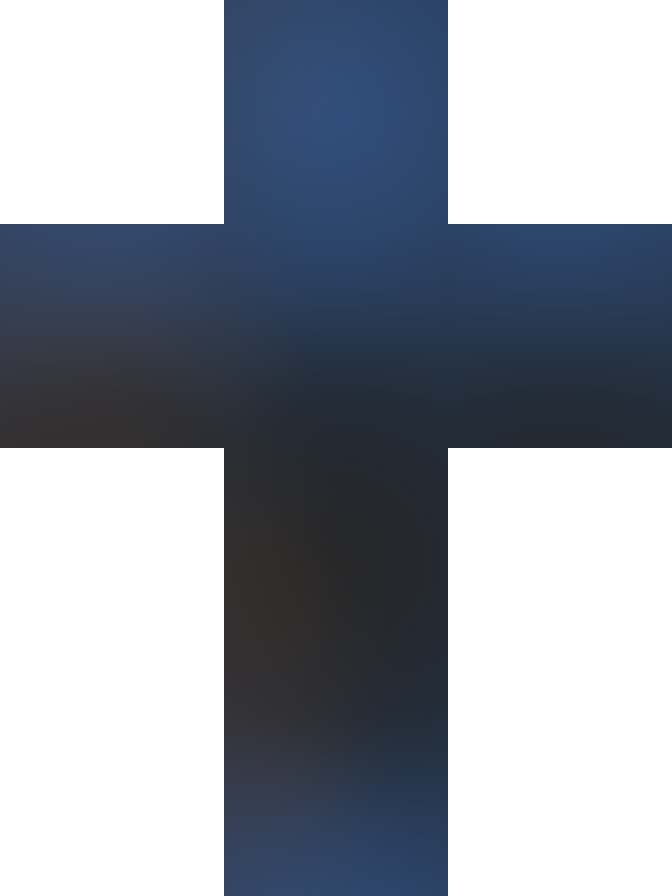
A Shadertoy shader for this background:

```glsl
// Draws a dusk sky unfolded from a cube into a cross of six faces on white.

const vec2 GRID = vec2(3.0, 4.0);            // cube faces across and up
const vec3 PAPER = vec3(1.0);
const vec3 WARM_TINT = vec3(0.066, 0.024, -0.010);
const vec3 WARM_SIDE = vec3(-0.928, 0.0, -0.371);

// Signed distance to a box given by its centre and half size
float boxDistance(vec2 p, vec2 centre, vec2 halfSize) {
    vec2 d = abs(p - centre) - halfSize;
    return length(max(d, 0.0)) + min(max(d.x, d.y), 0.0);
}

// Fold a point of the cross back onto the cube, as a view direction
vec3 foldToDirection(vec2 p) {
    vec2 face = floor(p);
    vec2 q = 2.0 * (p - face) - 1.0;
    vec3 dir = vec3(q, 1.0);                          // front
    if (face.y > 2.5) dir = vec3(q.x, 1.0, -q.y);     // top
    else if (face.y < 0.5) dir = vec3(q.x, -q.y, -1.0); // back
    else if (face.y < 1.5) dir = vec3(q.x, -1.0, q.y);  // bottom
    else if (face.x < 0.5) dir = vec3(-1.0, q.y, q.x);  // left
    else if (face.x > 1.5) dir = vec3(1.0, q.y, -q.x);  // right

    // The back face hangs upside down below the bottom face
    return normalize(dir);
}

// Blend evenly spaced colours from nadir (-1) to zenith (1)
vec3 elevationColour(float elevation) {
    vec3 stops[5] = vec3[5](
        vec3(0.149, 0.153, 0.163),
        vec3(0.137, 0.171, 0.214),
        vec3(0.149, 0.212, 0.300),
        vec3(0.168, 0.254, 0.388),
        vec3(0.188, 0.306, 0.478));
    vec3 colour = stops[0];
    for (int i = 1; i < 5; i++) {
        float start = -1.0 + 0.5 * float(i - 1);
        colour = mix(colour, stops[i], clamp((elevation - start) / 0.5, 0.0, 1.0));
    }
    return colour;
}

// Sky gradient with a warm haze on one side, fading upward
vec3 skyColour(vec3 dir) {
    float haze = smoothstep(-0.3, 1.0, dot(dir, WARM_SIDE));
    float fade = 1.0 - 0.6 * smoothstep(-0.2, 0.9, dir.y);
    return elevationColour(dir.y) + WARM_TINT * haze * fade;
}

void mainImage(out vec4 fragColor, in vec2 fragCoord) {
    vec2 p = fragCoord / iResolution.xy * GRID;
    float pixel = GRID.x / iResolution.x;

    // Cross outline
    float column = boxDistance(p, vec2(1.5, 2.0), vec2(0.5, 2.5));
    float row = boxDistance(p, vec2(1.5, 2.5), vec2(2.0, 0.5));
    float cover = clamp(0.5 - min(column, row) / pixel, 0.0, 1.0);

    vec3 sky = skyColour(foldToDirection(p));
    fragColor = vec4(mix(PAPER, sky, cover), 1.0);
}
```
